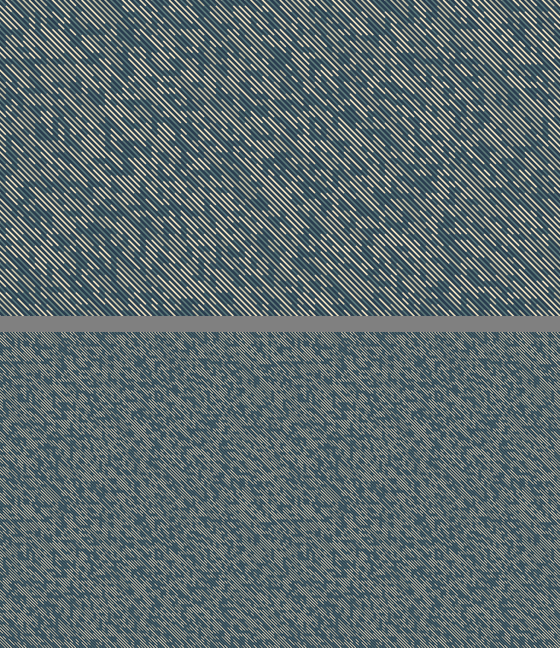
Top, the tile; bottom, the same tile 2 across and 2 down.
Give the GLSL for this pattern, as a Shadertoy shader.

```glsl
#define GRID vec2(96.0, 54.0)
#define HALF_WIDTH 0.135
#define UNDER_CHANCE 0.36
#define CREAM_SHARE 0.6
#define MAX_RUN 12
#define TONE_DRIFT 0.05
#define GROUND vec3(0.16, 0.24, 0.31)
#define TEAL vec3(0.37, 0.48, 0.475)
#define TAN vec3(0.77, 0.76, 0.65)
#define CREAM vec3(0.94, 0.89, 0.75)

uint scramble(uint n) {
    n = n * 747796405u + 2891336453u;
    n = ((n >> ((n >> 28u) + 4u)) ^ n) * 277803737u;
    return (n >> 22u) ^ n;
}

// Hash of a cell, wrapped to the canvas so that opposite edges agree
float cellHash(vec2 cell, uint seed) {
    uvec2 c = uvec2(mod(cell, GRID) + 0.5);
    uint n = scramble(c.x + scramble(c.y + scramble(seed)));
    return float(n >> 8u) / 16777216.0;
}

// Cells where the teal thread shows instead of the light one
bool isUnder(vec2 cell) {
    return cellHash(cell, 1u) < UNDER_CHANCE;
}

// A light dash keeps one tone from one teal cell to the next
vec3 threadColour(vec2 cell) {
    vec2 origin = cell;
    for (int i = 0; i < MAX_RUN; i++) {
        if (isUnder(origin)) break;
        origin += vec2(-1.0, 1.0);
    }
    vec3 light = cellHash(origin, 2u) < CREAM_SHARE ? CREAM : TAN;
    vec3 tone = isUnder(cell) ? TEAL : light;
    return tone * (1.0 + TONE_DRIFT * (cellHash(origin, 3u) - 0.5));
}

void mainImage(out vec4 fragColor, in vec2 fragCoord) {
    vec2 p = fragCoord / iResolution.xy * GRID;
    float pixel = GRID.y / iResolution.y;

    // Nearest falling diagonal and the cell it crosses
    float lane = floor(p.x + p.y + 0.5);
    float offset = p.x + p.y - lane;
    float along = p.x - 0.5 * offset;
    float column = floor(along);
    vec2 cell = vec2(column, lane - 1.0 - column);
    vec2 stepDown = vec2(1.0, -1.0);

    // Blend into the neighbouring cell across the corner
    float inCell = along - column;
    float side = inCell < 0.5 ? -1.0 : 1.0;
    float edge = min(inCell, 1.0 - inCell) * sqrt(2.0);
    vec3 here = threadColour(cell);
    vec3 beyond = threadColour(cell + side * stepDown);
    vec3 thread = mix(beyond, here, clamp(0.5 + edge / pixel, 0.0, 1.0));

    // Paint the thread over the ground
    float dist = abs(offset) * sqrt(0.5) - HALF_WIDTH;
    float cover = clamp(0.5 - dist / pixel, 0.0, 1.0);
    fragColor = vec4(mix(GROUND, thread, cover), 1.0);
}
```
